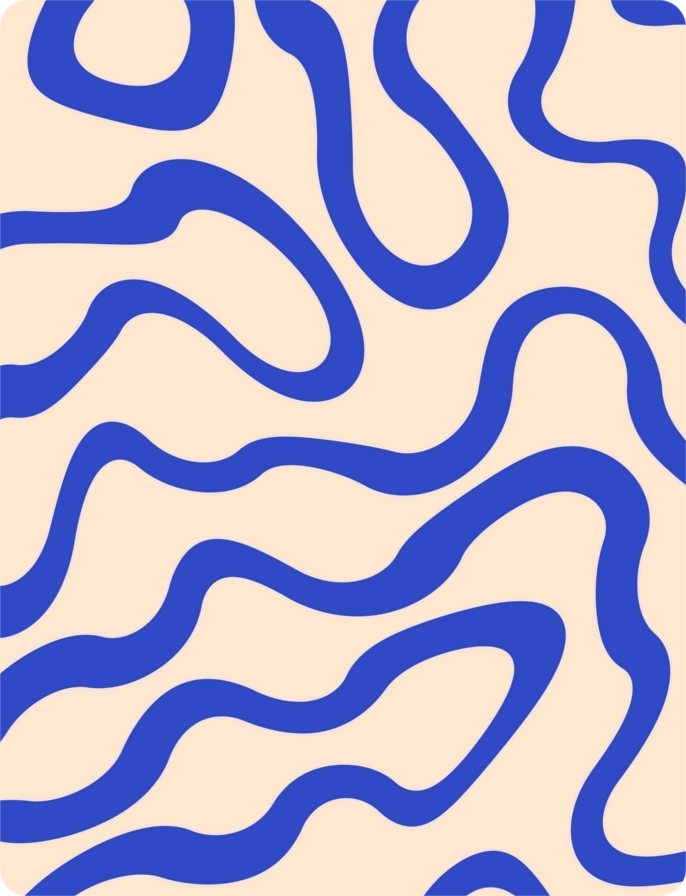
Reproduce this pattern procedurally as a Shadertoy shader.

```glsl
float hash(vec2 p) {
    return fract(sin(dot(p, vec2(127.1, 311.7))) * 43758.5453);
}

// Bends the plane smoothly so the grid below loses its regularity
vec2 warp(vec2 p) {
    for (int i = 0; i < 3; i++) {
        float k = 1.5 + 0.55 * float(i);
        p += 0.27 / k * sin(k * p.yx + vec2(1.3, 4.1) * float(i + 1));
        p = mat2(0.8, 0.6, -0.6, 0.8) * p;
    }
    return p;
}

// Distance to the centre of endless winding lines made of quarter arcs
float meander(vec2 p) {
    vec2 cell = floor(p), f = fract(p);
    // Staggered pairs of cells share a direction, so no small rings close
    vec2 pair = vec2(floor((cell.x + mod(cell.y, 2.0)) * 0.5), cell.y);
    if (hash(pair + 7.0) < 0.5) f.x = 1.0 - f.x;
    return min(abs(length(f) - 0.5), abs(length(1.0 - f) - 0.5));
}

float roundedBox(vec2 p, vec2 halfSize, float radius) {
    vec2 q = abs(p) - halfSize + radius;
    return length(max(q, 0.0)) + min(max(q.x, q.y), 0.0) - radius;
}

void mainImage(out vec4 fragColor, in vec2 fragCoord) {
    vec2 uv = fragCoord / iResolution.x;
    float pixel = 1.0 / iResolution.x;
    vec3 cream = vec3(1.0, 0.91, 0.81);
    vec3 lavender = vec3(0.94, 0.89, 0.92);
    vec3 blue = vec3(0.19, 0.29, 0.78);
    vec3 rimBlue = vec3(0.21, 0.28, 0.68);

    // Ribbons that swell and thin along their way
    vec2 p = uv / 0.245;
    float swell = sin(1.5 * p.x + 0.8 * sin(1.2 * p.y)) * sin(1.4 * p.y + 0.6 * p.x);
    float field = meander(warp(p)) - 0.112 - 0.042 * swell;
    float slope = length(vec2(dFdx(field), dFdy(field)));
    float edge = field / max(slope, 1e-5) * pixel;

    // Flat fill with a slightly darker rim and a pale fringe outside
    float soft = max(0.0014, 0.55 * pixel);
    vec3 ink = mix(blue, rimBlue, smoothstep(-0.0055, -0.003, edge));
    vec3 ground = mix(lavender, cream, smoothstep(0.003, 0.0055, edge));
    vec3 color = mix(ink, ground, smoothstep(-soft, soft, edge));

    // White rounded corners
    vec2 halfSize = 0.5 * iResolution.xy / iResolution.x;
    float corner = roundedBox(uv - halfSize, halfSize, 0.04);
    color = mix(color, vec3(1.0), smoothstep(-pixel, pixel, corner));
    fragColor = vec4(color, 1.0);
}
```
